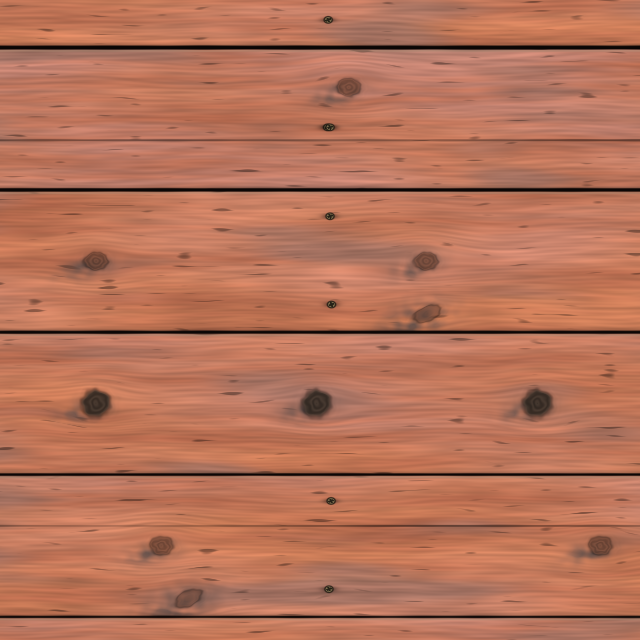
A WebGL 1 fragment shader for this texture:

```glsl
precision highp float;
// Red-stained pine deck boards with dark gaps, knots, weathered blotches and screws.
uniform vec2 u_resolution;

const float PITCH = 0.2224;   // board height including its gap
const float OFFSET = 0.036;   // height of the lowest gap

vec2 gradient(vec2 cell) {
  float angle = 6.2832 * fract(sin(dot(cell, vec2(127.1, 311.7))) * 43758.5);
  return vec2(cos(angle), sin(angle));
}

// Gradient noise, roughly -0.7 to 0.7
float noise(vec2 p) {
  vec2 c = floor(p), f = p - c;
  vec2 u = f * f * f * (f * (f * 6.0 - 15.0) + 10.0);
  vec2 e = vec2(1.0, 0.0);
  float low = mix(dot(gradient(c), f), dot(gradient(c + e), f - e), u.x);
  float high = mix(dot(gradient(c + e.yx), f - e.yx), dot(gradient(c + 1.0), f - 1.0), u.x);
  return mix(low, high, u.y);
}

// Three knots per board: evenly spaced on odd boards, drifting on even ones
vec2 knotCenter(float row, float i) {
  float even = 1.0 - mod(row, 2.0);
  float middle = 1.0 - abs(i - 1.0);
  float upper = step(2.5, row);
  float drift = 0.2 * even * sin(2.1 * i + 2.6 - 1.3 * row) + 0.05 * upper;
  float height = 0.5 - 0.37 * even * middle + 0.22 * upper;
  return vec2(0.15 + 0.345 * i + drift, OFFSET + (row + height) * PITCH);
}

// The upper full board keeps only its middle knot; cut-off boards have none
float knotPresence(float row, float i) {
  float inside = step(-0.5, row) * step(row, 3.5);
  return inside * (1.0 - step(2.5, row) * abs(i - 1.0));
}

void main() {
  vec2 p = gl_FragCoord.xy / u_resolution;
  float px = 1.0 / min(u_resolution.x, u_resolution.y);
  float row = floor((p.y - OFFSET) / PITCH);
  float local = fract((p.y - OFFSET) / PITCH);
  float odd = mod(row, 2.0);
  vec2 seed = vec2(row * 17.3, row * 9.7);

  // Grain spreads apart around the knots
  vec2 grain = p;
  for (int k = 0; k < 3; k++) {
    float i = float(k);
    vec2 d = p - knotCenter(row, i);
    grain.y -= 0.65 * d.y * knotPresence(row, i) * exp(-dot(d * d, vec2(300.0, 700.0)));
  }
  grain.y += 0.006 * noise(p * vec2(5.0, 9.0) + seed);

  float broad = noise(p * vec2(2.3, 9.0) + seed);
  float streak = noise(grain * vec2(2.2, 34.0) + seed);
  float line = noise(grain * vec2(5.0, 115.0) + seed);
  float fibre = noise(grain * vec2(13.0, 225.0) + seed);

  // Stain colour, pinker on the odd boards and towards upper edges
  float pinkness = 0.27 + odd * (0.12 + 0.14 * row) + 0.4 * (local - 0.5);
  vec3 wood = mix(vec3(0.83, 0.51, 0.36), vec3(0.78, 0.52, 0.45),
                  clamp(pinkness + 1.1 * broad, 0.0, 1.0));
  wood = mix(wood, vec3(0.66, 0.38, 0.28),
             clamp(0.32 + 0.9 * streak + 0.6 * line - 0.4 * broad, 0.0, 0.9));
  float worn = noise(p * vec2(3.5, 12.0) - seed + 4.6) + 0.5 * streak;
  wood = mix(wood, vec3(0.59, 0.44, 0.40), 0.65 * smoothstep(0.08, 0.55, worn));
  wood *= 1.0 + 0.17 * line + 0.15 * fibre;

  // Short surface checks and a long hairline split on two boards
  float checks = smoothstep(0.38, 0.56, noise(grain * vec2(17.0, 140.0) + seed + 31.0));
  wood *= 1.0 - 0.35 * checks;
  float splitRow = 1.0 - step(0.1, abs(abs(row - 1.5) - 1.5));
  float split = abs(local - 0.64 + 0.097 * row) * PITCH + 0.0006 * noise(p * vec2(20.0, 2.0));
  wood *= 1.0 - splitRow * (0.34 + 0.3 * streak) * (1.0 - smoothstep(0.0003, 0.0012 + px, split));

  // Knots with grey weathering beside them
  for (int k = 0; k < 3; k++) {
    float i = float(k);
    float present = knotPresence(row, i);
    float blotch = (1.0 - odd) * (1.0 - abs(i - 1.0));
    float sound = 1.0 - step(0.1, abs(row - 1.0));
    vec2 d = p - knotCenter(row, i);

    vec2 s = (d + vec2(0.016, 0.011)) / mix(vec2(0.034, 0.017), vec2(0.048, 0.032), blotch);
    s.x -= 0.5 * s.y;
    float smudge = exp(-dot(s, s)) * clamp(0.6 + 1.1 * line + noise(p * 55.0), 0.0, 1.0);
    wood = mix(wood, vec3(0.35, 0.30, 0.29), 0.85 * present * smudge);

    vec2 q = d / mix(vec2(0.017, 0.013), vec2(0.021, 0.020), sound);
    q.x -= 0.5 * blotch * q.y;
    float r = length(q) + 0.22 * noise(q * 1.6 + seed);
    float rings = 0.5 + 0.5 * sin(r * 15.0 + 2.0 * noise(q * 2.0));
    vec3 heart = mix(vec3(0.40, 0.25, 0.19), vec3(0.22, 0.18, 0.15), sound) * (0.8 + 0.35 * rings);
    float core = 1.0 - smoothstep(0.85, 1.1, r);
    float rim = exp(-40.0 * (r - 1.05) * (r - 1.05));
    wood *= 1.0 - present * (0.3 * rim + 0.14 * rings * exp(-0.9 * r * r));
    wood = mix(wood, heart, present * core * mix(0.7, 0.92, sound) * (1.0 - 0.45 * blotch));
  }

  // Screws: a pair on even boards, a single one on the upper odd board
  for (int k = 0; k < 2; k++) {
    float single = odd * step(2.5, row);
    float height = mix(mix(0.195, 0.815, float(k)), 0.44, single);
    vec2 d = p - vec2(0.514 + 0.004 * sin(row * 4.0 + float(k)), OFFSET + (row + height) * PITCH);
    float shown = max(1.0 - odd, single);
    float r = length(d * vec2(0.9, 1.1));
    wood *= 1.0 - 0.5 * shown * exp(-dot(d * d, vec2(7000.0, 60000.0)));
    vec3 metal = mix(vec3(0.50, 0.44, 0.31), vec3(0.13, 0.10, 0.07), smoothstep(0.0035, 0.006, r));
    float slot = min(abs(d.x + 0.4 * d.y), abs(d.y - 0.4 * d.x));
    metal *= 0.3 + 0.7 * max(smoothstep(0.0006, 0.0012 + px, slot), step(0.004, r));
    wood = mix(wood, metal, shown * (1.0 - smoothstep(0.0065 - px, 0.0065 + px, r)));
  }

  // Pale upper arris, shaded lower edge and the black gap between boards
  float below = (1.0 - local) * PITCH, above = local * PITCH;
  float halfGap = mix(0.0016, 0.0032, p.y) + 0.0006 * noise(vec2(p.x * 14.0, floor(p.y * 4.5)));
  wood = mix(wood, vec3(0.66, 0.53, 0.44), 0.55 * exp(-pow((below - halfGap - 0.002) / 0.0016, 2.0)));
  wood *= 1.0 - 0.28 * exp(-max(above - halfGap, 0.0) / 0.003);
  float board = smoothstep(halfGap - px, halfGap + px, min(above, below));
  gl_FragColor = vec4(mix(vec3(0.045, 0.025, 0.02), wood, board), 1.0);
}
```
